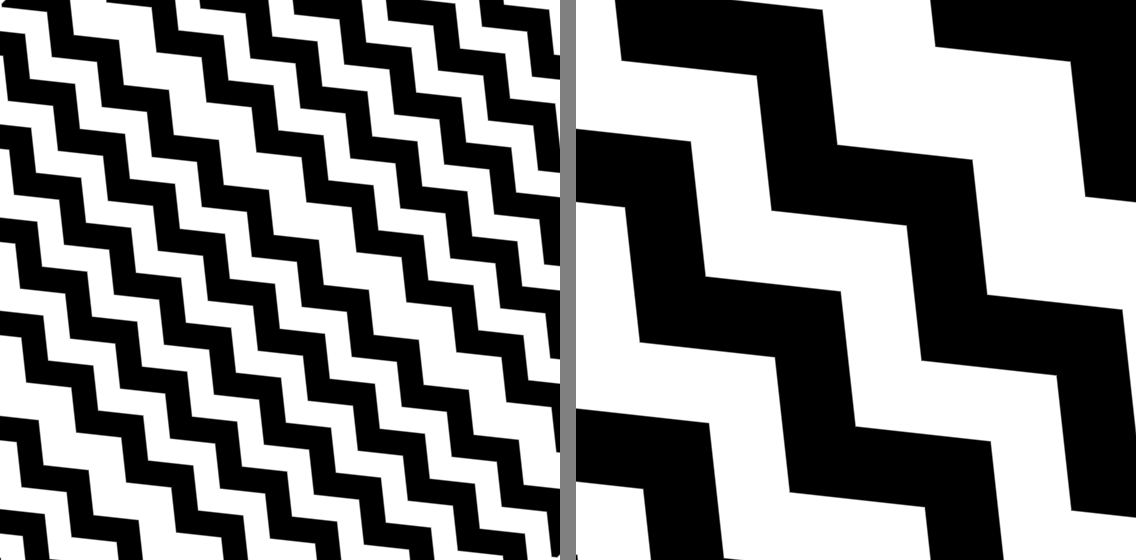
Left: the whole. Right: its middle third, enlarged.
Write a WebGL 1 fragment shader that draws this pattern.

```glsl
precision highp float;
// Black staircase bands on white, running down the diagonal in groups of five.
// A triangle wave along the diagonal bends the bands; a repeat across it
// spaces them, with a wider white gap after every fifth band.

uniform vec2 u_resolution;

const float BAND_WIDTH = 0.0784;
const float BAND_PITCH = 0.1568;
const float GROUP_PERIOD = 0.8223;
const float STEP_PERIOD = 0.1785;
const float STEP_HEIGHT = 0.0715;

// 0 at the outer corner of each step, 1 at the inner corner
float triangleWave(float t) {
  return 2.0 * abs(fract(t + 0.5) - 0.5);
}

// Signed distance to the staircase bands, negative inside the black
float stairBands(float along, float across) {
  float bend = STEP_HEIGHT * triangleWave((along - 0.1052) / STEP_PERIOD);
  float depth = 0.1409 - bend - across;

  // Half a band of white precedes each band; the fifth cell is longer
  float inGroup = mod(depth + 0.5 * BAND_WIDTH, GROUP_PERIOD);
  float index = min(floor(inGroup / BAND_PITCH), 4.0);
  float inCell = inGroup - index * BAND_PITCH;
  float band = abs(inCell - BAND_WIDTH) - 0.5 * BAND_WIDTH;

  // Divide by the gradient length of the slanted legs
  float slope = 2.0 * STEP_HEIGHT / STEP_PERIOD;
  return band / length(vec2(1.0 + slope, 1.0 - slope));
}

void main() {
  vec2 uv = gl_FragCoord.xy / u_resolution;
  float pixel = 1.0 / min(u_resolution.x, u_resolution.y);

  // Diagonal axes: along runs from top left to bottom right
  float along = uv.x + 1.0 - uv.y;
  float across = uv.x + uv.y - 1.0;

  // Bands, trimmed by a small chamfer at both ends of the diagonal
  float chamfer = (0.0098 - min(along, 2.0 - along)) * 0.7071;
  float shape = max(stairBands(along, across), chamfer);

  float white = smoothstep(-pixel, pixel, shape);
  gl_FragColor = vec4(vec3(white), 1.0);
}
```
